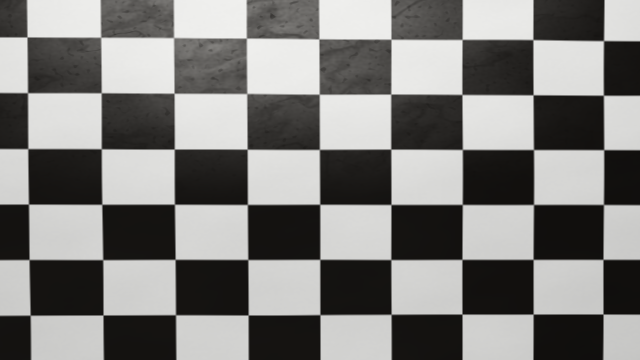
Give the GLSL for this pattern, as a Shadertoy shader.

```glsl
vec2 hashGradient(vec2 cell) {
    vec3 h = fract(vec3(cell.xyx) * vec3(0.1031, 0.1030, 0.0973));
    h += dot(h, h.yzx + 33.33);
    return fract((h.xx + h.yz) * h.zy) * 2.0 - 1.0;
}

float gradientNoise(vec2 p) {
    vec2 i = floor(p), f = fract(p);
    vec2 u = f * f * f * (f * (f * 6.0 - 15.0) + 10.0);
    vec2 e = vec2(0.0, 1.0);
    float low = mix(dot(hashGradient(i), f),
                    dot(hashGradient(i + e.yx), f - e.yx), u.x);
    float high = mix(dot(hashGradient(i + e.xy), f - e.xy),
                     dot(hashGradient(i + e.yy), f - e.yy), u.x);
    return mix(low, high, u.y);
}

float fbm(vec2 p) {
    float sum = 0.0, weight = 0.5;
    for (int i = 0; i < 4; i++) {
        sum += weight * gradientNoise(p);
        p = mat2(1.6, 1.2, -1.2, 1.6) * p + 7.3;
        weight *= 0.5;
    }
    return sum;
}

// Slightly sheared, foreshortened grid: 1 unit per square
vec2 gridCoord(vec2 p) {
    p += 0.003 * vec2(gradientNoise(p * 3.0), gradientNoise(p * 3.0 + 19.0));
    float across = p.x / 1.778;
    float col = (p.x + 0.0116 * p.y * (1.0 - p.x / 1.28) - 0.0856) / 0.2037;
    col += 0.0032 * col * col;
    float row = (p.y - mix(0.1227, 0.1262, across)) / mix(0.1546, 0.152, across);
    return vec2(col, row);
}

// 1 on dark squares, 0 on light ones, with soft edges
float checker(vec2 g) {
    vec2 toEdge = 0.5 - abs(fract(g) - 0.5);
    vec2 side = 1.0 - 2.0 * mod(floor(g), 2.0);
    vec2 wave = side * clamp(toEdge / max(fwidth(g), vec2(0.014)), 0.0, 1.0);
    return 0.5 + 0.5 * wave.x * wave.y;
}

void mainImage(out vec4 fragColor, in vec2 fragCoord) {
    vec2 p = fragCoord / iResolution.y;
    float dark = checker(gridCoord(p));

    // Broad sheen from above, broken up by wrinkles and pitted grain
    float offset = (p.x - 0.7) / 0.64;
    float sheen = exp(-offset * offset) * smoothstep(0.4, 1.04, p.y);
    float wrinkle = fbm(vec2(p.x * 3.0 + p.y, p.y * 7.0 - p.x * 1.5));
    float crease = fbm(p * vec2(2.5, 5.0) + wrinkle + 31.0);
    float grain = gradientNoise(p * vec2(75.0, 110.0));
    float pits = smoothstep(0.15, 0.5, gradientNoise(p * vec2(55.0, 75.0) + 5.0));
    float gloss = sheen * (0.44 + 0.4 * wrinkle + 0.07 * grain - 0.12 * pits);
    gloss -= 0.1 * sheen * (1.0 - smoothstep(0.0, 0.05, abs(crease)));

    vec3 ink = vec3(0.08, 0.073, 0.066) + max(gloss, 0.0) * vec3(1.0, 1.0, 0.99);
    ink += 0.012 * wrinkle - 0.015 * smoothstep(1.0, 1.7, p.x);

    // Matte paper, dimmer toward the bottom and sides
    float light = mix(0.82, 0.915, smoothstep(0.1, 0.95, p.y));
    light -= 0.045 * (p.x - 0.8) * (p.x - 0.8);
    light += 0.025 * sheen + 0.035 * wrinkle + 0.006 * grain;
    vec3 paper = light * vec3(1.0, 1.0, 0.992);

    fragColor = vec4(mix(paper, ink, dark), 1.0);
}
```
